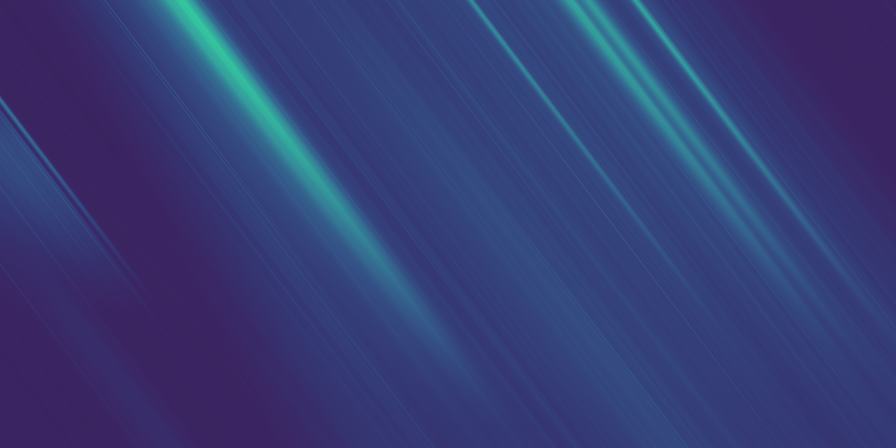
Reproduce this background procedurally as a Shadertoy shader.

```glsl
// Diagonal streaks of teal light over an indigo and violet field.
// Space is sheared so each streak has one constant "lane"; soft lobes that
// fade with depth make the glows, and hashed lanes make the fine lines.

const float SHEAR = 0.76;   // sideways drift per unit of depth
const float VIOLET = 0.142; // green level of the darkest areas

float hash(float n) {
    return fract(sin(n * 127.1) * 43758.5453);
}

float noise(float x) {
    float cell = floor(x);
    return mix(hash(cell), hash(cell + 1.0), smoothstep(0.0, 1.0, x - cell));
}

// Bell with separate widths on its left and right sides.
float lobe(float lane, float center, float leftWidth, float rightWidth) {
    float d = lane - center;
    float q = d / (d < 0.0 ? leftWidth : rightWidth);
    return exp(-q * q);
}

float fadeOut(float depth, float start, float end) {
    return 1.0 - smoothstep(start, end, depth);
}

// One thin line per cell, with random place, strength and extent.
float fineLines(float lane, float depth, float density, float seed, float pixel) {
    float cell = floor(lane * density);
    float id = cell + seed;
    float center = (cell + 0.25 + 0.5 * hash(id)) / density;
    float width = max(0.0015, pixel * 0.8);
    float strength = pow(hash(id + 31.7), 3.0);
    float extent = lobe(depth, hash(id + 57.3), 0.45, 0.45);
    return lobe(lane, center, width, width) * strength * extent;
}

// Broad violet to blue background.
float field(float lane, float depth) {
    float leftEdge = mix(0.24, 0.0, depth);
    float blue = smoothstep(leftEdge - 0.17, leftEdge + 0.12, lane);
    blue *= fadeOut(lane, 1.42, 1.74);
    float level = VIOLET + 0.088 * blue * mix(1.0, 0.86, smoothstep(0.75, 1.0, depth));
    level += 0.055 * lobe(lane, 0.73, 0.10, 0.16) * smoothstep(-0.2, 0.5, depth);
    level += 0.045 * lobe(lane, 1.12, 0.20, 0.18) * fadeOut(depth, 0.3, 1.0);
    level += 0.035 * lobe(lane, -0.38, 0.06, 0.05) * smoothstep(0.5, 0.75, depth);
    // Blue patch cut off by the streak at the left edge.
    float patchFade = smoothstep(0.15, 0.32, depth) * fadeOut(depth, 0.35, 0.72);
    return level + 0.14 * lobe(lane, -0.20, 0.28, 0.012) * patchFade;
}

// Named glows, from left to right.
float glows(float lane, float depth) {
    float level = 0.30 * lobe(lane, -0.168, 0.007, 0.005)
        * fadeOut(depth, 0.2, 0.72);
    level += 0.10 * lobe(lane, -0.188, 0.004, 0.004) * fadeOut(depth, 0.3, 0.72);

    float wide = fadeOut(depth, 0.0, 0.98);
    level += 0.40 * lobe(lane, 0.405, 0.055, 0.037) * wide;
    level += 0.10 * lobe(lane, 0.41, 0.18, 0.035) * fadeOut(depth, 0.3, 1.0);

    level += 0.24 * lobe(lane, 1.052, 0.010, 0.006) * fadeOut(depth, 0.0, 0.8);

    float pair = fadeOut(depth, 0.0, 0.88);
    level += 0.27 * lobe(lane, 1.275, 0.022, 0.012) * pair;
    level += 0.24 * lobe(lane, 1.313, 0.020, 0.020) * pair;
    level += 0.10 * lobe(lane, 1.29, 0.07, 0.05) * pair;

    level += 0.31 * lobe(lane, 1.418, 0.009, 0.008) * fadeOut(depth, 0.0, 0.82);
    return level + 0.08 * lobe(lane, 1.41, 0.025, 0.045) * pair;
}

// The green level sets the tint: violet, indigo, blue, then teal.
vec3 tint(float green) {
    float blue = 0.40 + 0.24 * (1.0 - exp(-4.5 * (green - 0.16)));
    float red = 0.205 + 0.025 * fadeOut(green, 0.13, 0.22);
    return vec3(red, green, blue);
}

void mainImage(out vec4 fragColor, in vec2 fragCoord) {
    float pixel = 1.0 / iResolution.y;
    vec2 p = fragCoord * pixel;
    float depth = 1.0 - p.y;
    float lane = p.x - SHEAR * depth;

    float base = field(lane, depth);
    float glow = glows(lane, depth);

    // Brushed grain scales with the light beneath it.
    float grain = 0.5 * noise(lane * 38.0) + 0.3 * noise(lane * 95.0 + 9.0)
        + 0.2 * noise(lane * 210.0 + 23.0) - 0.5;
    float level = base + glow * (1.0 + 0.35 * grain);
    level += 0.45 * grain * (base - VIOLET + 0.015);

    // Scattered hairlines, brighter near the top.
    float lines = fineLines(lane, depth, 24.0, 11.0, pixel)
        + 0.6 * fineLines(lane, depth, 55.0, 83.0, pixel);
    level += lines * mix(0.13, 0.06, depth) * smoothstep(0.12, 0.24, base + 0.03);

    fragColor = vec4(tint(level), 1.0);
}
```
